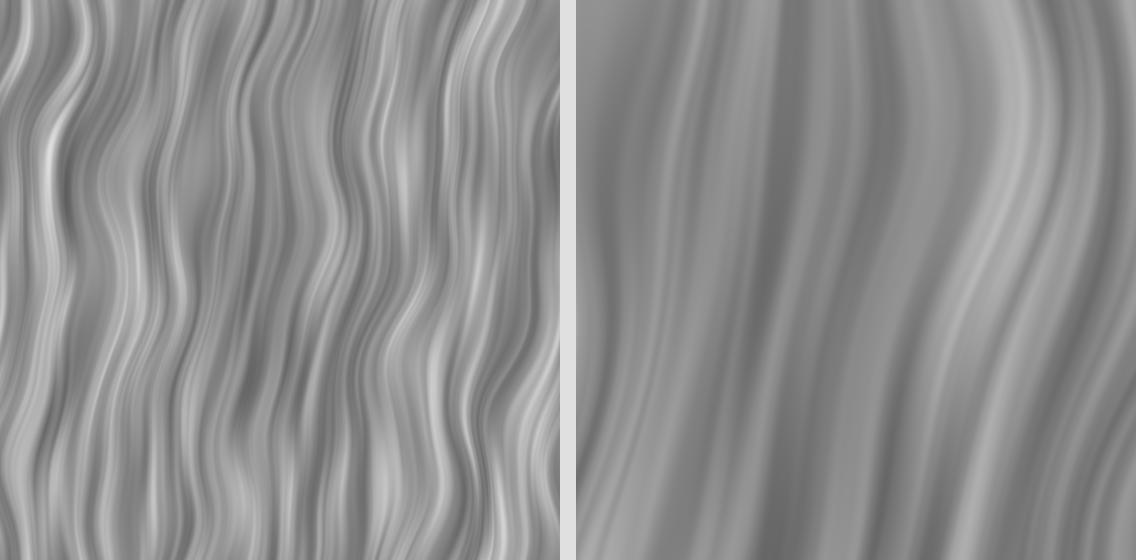
Left, the full canvas; right, a detail of the centre.
Write a WebGL 2 fragment shader that draws this texture.

```glsl
#version 300 es
precision highp float;
// Tiling grey strands: long, soft, wavy fibres with brighter clumps.

uniform vec2 u_resolution;
out vec4 fragColor;

const float TAU = 6.283185;
const float LEAN_STEPS = 8.0;     // strands drift 1/8 of the width per tile height
const float BASE_GREY = 0.563;
const float CONTRAST = 1.02;
const float BEND_MAIN = 0.016;
const float BEND_SIDE = 0.007;
const float BEND_SMALL = 0.0025;
const float CLUMPING = 0.036;     // uneven widening and pinching of strands

// Columns (multiples of LEAN_STEPS) and rows of each noise layer
const vec2 WARP_CELLS = vec2(16.0, 4.0);
const vec2 CLUMP_CELLS = vec2(32.0, 5.0);
const vec2 LOCK_CELLS = vec2(64.0, 5.0);
const vec2 STRAND_CELLS = vec2(112.0, 4.0);
const vec2 HAIR_CELLS = vec2(200.0, 3.0);
const vec4 LAYER_WEIGHTS = vec4(0.46, 0.32, 0.20, 0.12);

float hash(vec2 p, float seed) {
    vec3 q = fract(vec3(p.xyx + seed * 7.31) * vec3(0.1031, 0.1030, 0.0973));
    q += dot(q, q.yzx + 33.33);
    return fract((q.x + q.y) * q.z);
}

// Cell value on a torus whose rows shift sideways once per wrap
float cellValue(float column, float row, vec2 cells, float seed) {
    float wraps = floor((row + 0.5) / cells.y);
    float shifted = column + wraps * cells.x / LEAN_STEPS;
    float wrapped = floor(mod(shifted + 0.5, cells.x));
    return hash(vec2(wrapped, row - wraps * cells.y), seed);
}

// One column of noise, slid lengthwise so that cell ends do not line up
float columnNoise(float column, float y, vec2 cells, float seed) {
    float group = floor(mod(column + 0.5, cells.x / LEAN_STEPS));
    float along = y * cells.y + hash(vec2(group, 3.0), seed + 20.0);
    float row = floor(along);
    float blend = smoothstep(0.0, 1.0, along - row);
    return mix(cellValue(column, row, cells, seed),
               cellValue(column, row + 1.0, cells, seed), blend);
}

// Stretched value noise centred on zero
float strandNoise(vec2 p, vec2 cells, float seed) {
    float across = p.x * cells.x;
    float column = floor(across);
    float blend = smoothstep(0.0, 1.0, across - column);
    return mix(columnNoise(column, p.y, cells, seed),
               columnNoise(column + 1.0, p.y, cells, seed), blend) - 0.5;
}

// Sideways sway of the strands, periodic in both directions
float bend(vec2 p) {
    float phase = 0.9 * sin(TAU * (p.x + 0.1));
    float sway = BEND_MAIN * sin(TAU * 2.0 * (p.y - 0.88) + phase);
    sway += BEND_SIDE * sin(TAU * (3.0 * p.y + 2.0 * p.x + 0.3));
    sway += BEND_SMALL * sin(TAU * (5.0 * p.y - 3.0 * p.x));
    return sway;
}

void main() {
    vec2 uv = gl_FragCoord.xy / u_resolution;

    // Follow the flow of the strands
    vec2 flow = vec2(uv.x - bend(uv) - uv.y / LEAN_STEPS, uv.y);
    flow.x += CLUMPING * strandNoise(flow, WARP_CELLS, 1.0);

    // Layers from broad clumps to fine hairs
    vec4 layers = vec4(strandNoise(flow, CLUMP_CELLS, 2.0),
                       strandNoise(flow, LOCK_CELLS, 3.0),
                       strandNoise(flow, STRAND_CELLS, 4.0),
                       strandNoise(flow, HAIR_CELLS, 5.0));
    float relief = dot(layers, LAYER_WEIGHTS);

    // Exponential tone keeps shadows even and lifts highlights
    float grey = BASE_GREY * exp(CONTRAST * relief);
    fragColor = vec4(vec3(grey), 1.0);
}
```
